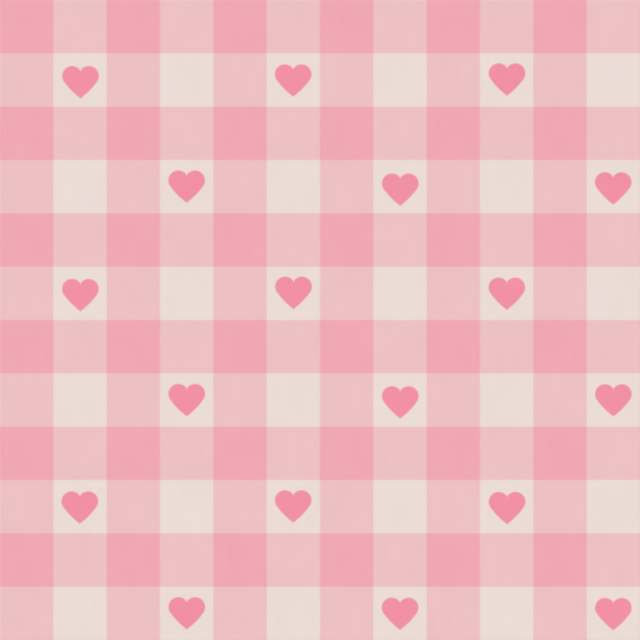
A Shadertoy shader for this pattern:

```glsl
#define CELLS 12.0
#define HEART_SIZE 0.342
#define HEART_DROP 0.025
#define JITTER vec2(0.022, 0.07)
#define EDGE_SOFTNESS 0.025
#define MOTTLE 0.012
#define CREAM vec3(0.920, 0.865, 0.838)
#define BLUSH vec3(0.930, 0.757, 0.764)
#define ROSE vec3(0.940, 0.657, 0.702)
#define HEART_PINK vec3(0.948, 0.568, 0.643)

float hash(vec2 p) {
    vec3 q = fract(vec3(p.xyx) * 0.1031);
    q += dot(q, q.yzx + 33.33);
    return fract((q.x + q.y) * q.z);
}

float valueNoise(vec2 p) {
    vec2 i = floor(p), f = fract(p);
    f = f * f * (3.0 - 2.0 * f);
    return mix(mix(hash(i), hash(i + vec2(1, 0)), f.x),
               mix(hash(i + vec2(0, 1)), hash(i + vec2(1, 1)), f.x), f.y);
}

// Heart of half width 1: a round lobe joined to a shallow side arc
float heartDistance(vec2 p) {
    const vec2 lobe = vec2(0.46, 0.0);
    const vec2 sideCenter = vec2(-2.353, 2.015);
    p.y -= 0.34;
    p.x = abs(p.x);
    vec2 axis = lobe - sideCenter;
    bool onLobe = p.y > 0.0 || dot(p - lobe, vec2(-axis.y, axis.x)) > 0.0;
    return onLobe ? length(p - lobe) - 0.54 : length(p - sideCenter) - 4.0;
}

// 1 inside the even stripes, 0 inside the odd ones
vec2 stripes(vec2 p, float blur) {
    vec2 d = 0.5 - abs(mod(p + 0.5, 2.0) - 1.0);
    return smoothstep(-blur, blur, d);
}

void mainImage(out vec4 fragColor, in vec2 fragCoord) {
    vec2 uv = fragCoord / iResolution.xy;
    vec2 grid = vec2(uv.x, 1.0 - uv.y) * CELLS;
    float blur = max(EDGE_SOFTNESS, 0.75 * CELLS / iResolution.y);

    // Gingham: two crossing bands
    vec2 band = stripes(grid, blur);
    float layers = band.x + band.y;
    vec3 color = mix(CREAM, BLUSH, min(layers, 1.0));
    color = mix(color, ROSE, max(layers - 1.0, 0.0));

    // Hearts on alternate cream cells, each slightly shifted
    vec2 tile = floor(grid / 2.0);
    vec2 local = grid - tile * 2.0 - 1.5;
    vec2 shift = JITTER * (vec2(hash(tile + 3.7), hash(tile + 19.3)) - 0.5);
    local -= shift + vec2(0.0, HEART_DROP);
    float dist = heartDistance(vec2(local.x, -local.y) / HEART_SIZE) * HEART_SIZE;
    float checker = 1.0 - mod(tile.x + tile.y, 2.0);
    color = mix(color, HEART_PINK, checker * (1.0 - smoothstep(-blur, blur, dist)));

    // Faint uneven dye
    float dye = 0.5 * valueNoise(grid * 2.5) + 0.5 * valueNoise(grid * vec2(9.0, 3.0));
    color += MOTTLE * (dye - 0.5);
    fragColor = vec4(color, 1.0);
}
```
